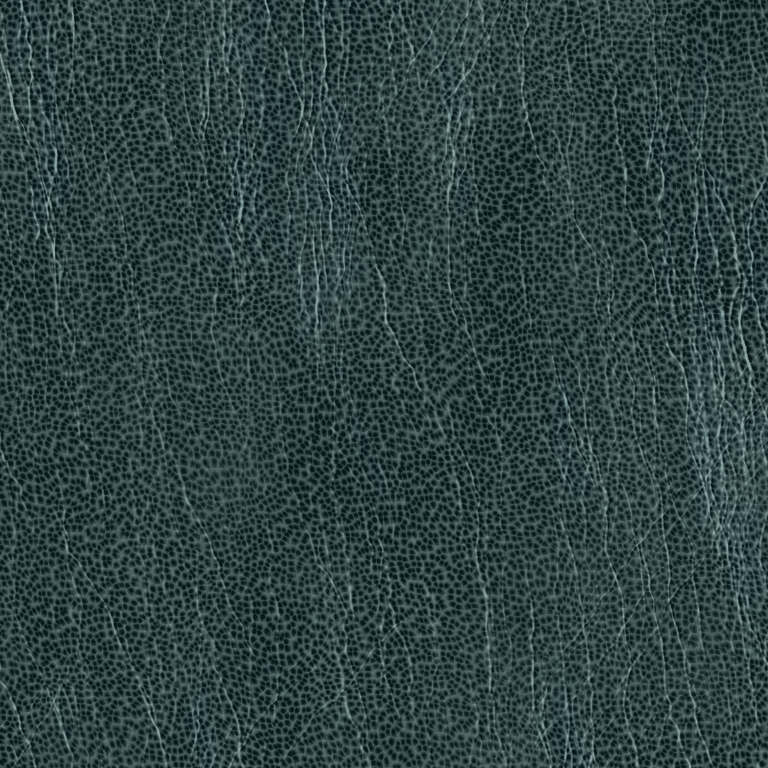
A three.js fragment shader for this texture:

```glsl
varying vec2 vUv;

const vec3 DEEP_TEAL = vec3(0.07, 0.14, 0.14);
const vec3 PALE_TEAL = vec3(0.42, 0.51, 0.50);
const vec3 BLUE_TINT = vec3(-0.008, 0.0, 0.018);
const vec2 PEBBLE_COUNT = vec2(118.0, 110.0);
const float PEBBLE_JITTER = 0.82;
const float SKIN_LEAN = 0.16;
const float BASE_TONE = 0.49;
const float HOLLOW_TONE = 0.66;
const float NET_TONE = 0.15;
const float RELIEF_TONE = 0.34;
const float PATCH_TONE = 0.20;
const float GRAIN_TONE = 0.18;
const float CREASE_TONE = 0.62;
const float CREASE_WIDTH = 0.0016;
const float CREASE_SHADOW = 0.38;
const vec2 LIGHT_DIR = vec2(-0.45, 0.89);

float hash(vec2 p) {
  return fract(sin(dot(p, vec2(127.1, 311.7))) * 43758.55);
}

vec2 hash2(vec2 p) {
  return vec2(hash(p), hash(p + 41.3));
}

float noise(vec2 p) {
  vec2 i = floor(p);
  vec2 f = fract(p);
  f = f * f * (3.0 - 2.0 * f);
  return mix(mix(hash(i), hash(i + vec2(1.0, 0.0)), f.x),
             mix(hash(i + vec2(0.0, 1.0)), hash(i + 1.0), f.x), f.y);
}

float fbm(vec2 p) {
  float sum = 0.0;
  float amp = 0.5;
  for (int i = 0; i < 4; i++) {
    sum += amp * noise(p);
    p = p * 2.03 + 17.7;
    amp *= 0.5;
  }
  return sum / 0.9375;
}

// Cellular grain: distance to centre, gap to border, lit side
vec3 pebbles(vec2 p) {
  vec2 cell = floor(p);
  float nearest = 8.0;
  float second = 8.0;
  vec2 offset = vec2(0.0);
  for (int y = -1; y <= 1; y++) {
    for (int x = -1; x <= 1; x++) {
      vec2 id = cell + vec2(float(x), float(y));
      vec2 toPoint = p - id - 0.5 - PEBBLE_JITTER * (hash2(id) - 0.5);
      float d = length(toPoint);
      if (d < nearest) {
        second = nearest;
        nearest = d;
        offset = toPoint;
      } else {
        second = min(second, d);
      }
    }
  }
  return vec3(nearest, second - nearest, dot(offset, LIGHT_DIR));
}

// Long, wandering wrinkles, one per lane, each with a shadowed flank
float creases(vec2 p, float lanes, float lean, float seed) {
  vec2 q = p + seed;
  float u = p.x + lean * p.y;
  u += 0.10 * (noise(q * vec2(3.0, 2.5)) - 0.5);
  u += 0.022 * (noise(q * vec2(10.0, 14.0)) - 0.5);
  u += 0.007 * (noise(q * vec2(45.0, 60.0)) - 0.5);
  float lane = floor(u * lanes);
  float place = 0.2 + 0.6 * hash(vec2(lane, seed));
  float d = (fract(u * lanes) - place) / (lanes * CREASE_WIDTH);
  float life = noise(vec2(lane * 7.3 + seed, p.y * 4.5 + 60.0 * hash(vec2(seed, lane))));
  life = smoothstep(0.3, 0.85, life) * (0.7 + 0.6 * noise(q * 45.0));
  float flank = d - 1.9;
  return life * (exp(-d * d) - CREASE_SHADOW * exp(-flank * flank));
}

void main() {
  vec2 p = vUv;

  // Pebbled skin: soft dark hollows between paler walls
  vec2 bend = vec2(noise(p * 14.0), noise(p * 14.0 + 31.0)) - 0.5;
  vec2 skin = p + vec2(SKIN_LEAN * p.y, 0.0) + 0.012 * bend;
  vec3 grain = pebbles(skin * PEBBLE_COUNT);
  float hollow = exp(-6.0 * grain.x * grain.x);
  float net = 1.0 - smoothstep(0.0, 0.4, grain.y);
  float wear = fbm(p * vec2(12.0, 8.0) + 5.0);
  float tone = BASE_TONE - HOLLOW_TONE * hollow * (0.6 + 0.8 * wear);
  tone += NET_TONE * net;
  tone += RELIEF_TONE * grain.z * smoothstep(0.0, 0.3, grain.y);
  tone += PATCH_TONE * (fbm(p * vec2(16.0, 5.0) + 23.0) - 0.5);
  tone += GRAIN_TONE * (noise(skin * vec2(230.0, 180.0)) - 0.5);

  // Narrow bundles where wrinkles crowd together
  float along = p.x + SKIN_LEAN * p.y + 0.03 * bend.x;
  float bundle = smoothstep(0.46, 0.76, fbm(vec2(along * 11.0, p.y * 2.6) + 3.0));
  float across = p.x - 0.8 * p.y;
  float fold = smoothstep(0.58, 0.82, noise(vec2(across * 6.0, p.y * 2.0) + 11.0));

  float wrinkles = 0.95 * creases(p, 19.0, 0.24, 2.0);
  wrinkles += (0.75 + 0.3 * bundle) * creases(p, 32.0, 0.18, 9.0);
  wrinkles += (0.5 + 0.5 * bundle) * creases(p, 46.0, 0.10, 15.0);
  wrinkles += (0.2 + 0.7 * bundle) * creases(p, 70.0, 0.14, 21.0);
  wrinkles += 0.9 * bundle * creases(p, 80.0, 0.02, 27.0);
  wrinkles += 0.7 * fold * creases(p, 60.0, -0.75, 36.0);
  tone += CREASE_TONE * wrinkles + 0.02 * bundle + 0.02 * fold;

  // Teal ramp with a faint bluish cast in streaks
  vec3 color = mix(DEEP_TEAL, PALE_TEAL, clamp(tone, -0.12, 1.35));
  color += BLUE_TINT * (0.2 + 0.8 * bundle) * noise(p * vec2(45.0, 16.0));
  gl_FragColor = vec4(color, 1.0);
}
```
